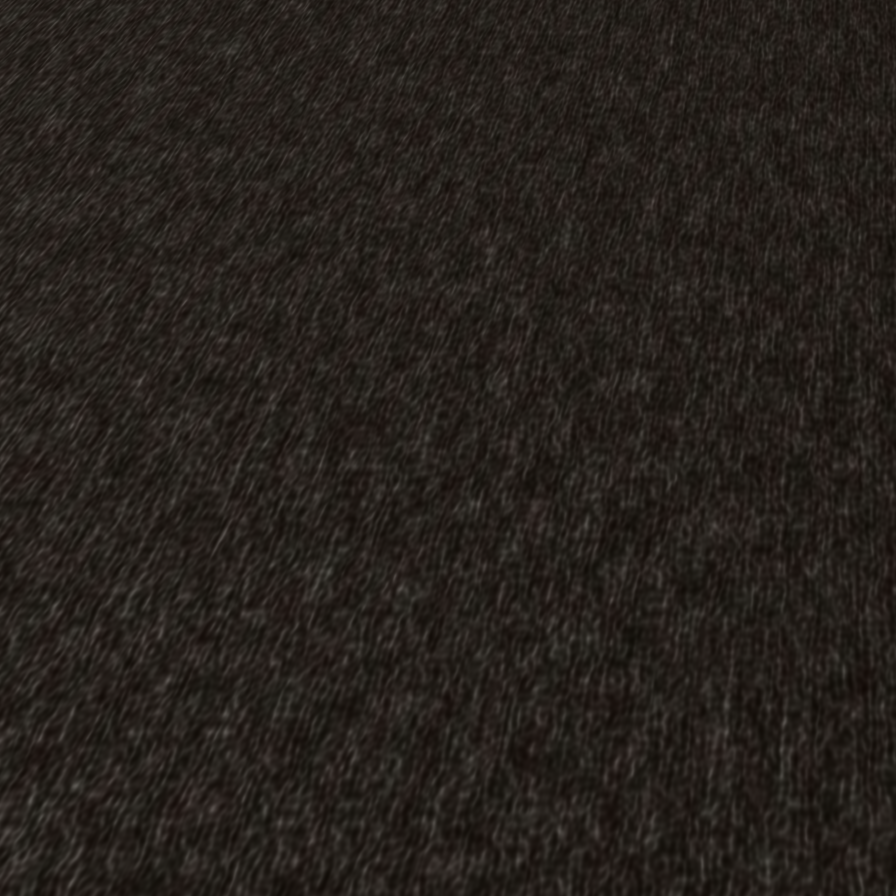
This texture is drawn by a Shadertoy shader. Its source:

```glsl
// Dark brown ribbed carpet seen at a slant. Rows of yarn converge on a
// vanishing point above the right edge; gradient noise stretched along
// the rows gives the loops, streaks and worn patches.

vec2 hashGradient(vec2 cell) {
    vec3 p = fract(cell.xyx * vec3(0.1031, 0.1030, 0.0973));
    p += dot(p, p.yzx + 33.33);
    float angle = 6.2832 * fract((p.x + p.y) * p.z);
    return vec2(cos(angle), sin(angle));
}

float gradientNoise(vec2 p) {
    vec2 cell = floor(p);
    vec2 f = p - cell;
    vec2 w = f * f * f * (f * (f * 6.0 - 15.0) + 10.0);
    float a = dot(hashGradient(cell), f);
    float b = dot(hashGradient(cell + vec2(1, 0)), f - vec2(1, 0));
    float c = dot(hashGradient(cell + vec2(0, 1)), f - vec2(0, 1));
    float d = dot(hashGradient(cell + vec2(1, 1)), f - vec2(1, 1));
    return mix(mix(a, b, w.x), mix(c, d, w.x), w.y);
}

// x runs across the rows, y along them
vec2 carpetCoords(vec2 uv) {
    float depth = 2.0 - uv.y;
    return vec2((uv.x - 0.98) / depth, -log(depth));
}

void mainImage(out vec4 fragColor, in vec2 fragCoord) {
    vec2 uv = fragCoord / iResolution.xy;
    vec2 yarn = carpetCoords(uv);

    // Rows wander slightly from side to side
    yarn.x += 0.003 * gradientNoise(yarn * vec2(48.0, 30.0));

    // Pile, from single loops up to broad patches
    float rib = cos(6.2832 * 190.0 * yarn.x + 2.5 * gradientNoise(yarn * vec2(130.0, 80.0) + 7.0));
    float loops = gradientNoise(yarn * vec2(255.0, 185.0) + 31.0);
    float streaks = gradientNoise(yarn * vec2(165.0, 66.0) + 57.0);
    float patches = gradientNoise(yarn * vec2(46.0, 27.0) + 83.0);
    float pile = 0.14 * rib + 0.80 * loops + 0.72 * streaks + 0.42 * patches;

    // The far pile looks flatter; light falls off to the right
    pile *= mix(1.12, 0.80, uv.y);
    float light = 1.07 - 0.16 * uv.x + 0.04 * uv.y;
    float value = 0.122 * light * exp(pile);

    // Warm brown, drifting between reddish and greenish yarn
    float drift = gradientNoise(yarn * vec2(60.0, 32.0) + 19.0);
    vec3 color = value + vec3(0.021, 0.0, -0.018);
    color += drift * vec3(0.012, -0.010, -0.002);

    fragColor = vec4(clamp(color, 0.0, 1.0), 1.0);
}
```
